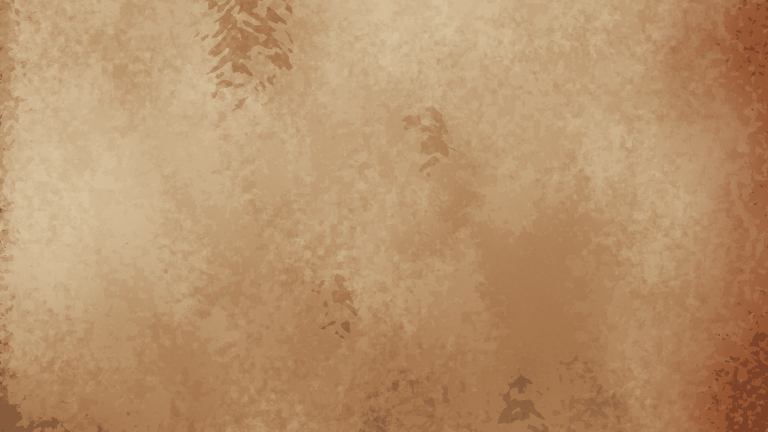
Reproduce this texture procedurally as a Shadertoy shader.

```glsl
// Plaster colours, dark to light
const vec3 UMBER  = vec3(0.53, 0.36, 0.24);
const vec3 SIENNA = vec3(0.65, 0.46, 0.30);
const vec3 CLAY   = vec3(0.69, 0.52, 0.36);
const vec3 SAND   = vec3(0.74, 0.60, 0.44);
const vec3 CREAM  = vec3(0.78, 0.67, 0.52);
const vec3 CHALK  = vec3(0.84, 0.75, 0.61);
const vec3 RUST   = vec3(0.59, 0.33, 0.19);
const vec3 SOOT   = vec3(0.38, 0.19, 0.12);

const float LOW_TONE = 0.53;      // tone at the bottom
const float HIGH_TONE = 0.95;     // tone at the top
const float CLOUD_AMOUNT = 0.50;  // broad uneven wash
const float FLAKE_SCALE = 70.0;   // flakes per canvas height
const float FLAKE_TONE = 0.115;   // step of each sponged coat
const float TOOTH_TONE = 0.05;    // finest surface grain
const int COATS = 6;
const int DAUBS = 4;

float hash(vec2 p) {
    vec3 q = fract(p.xyx * vec3(0.1031, 0.1030, 0.0973));
    q += dot(q, q.yzx + 33.33);
    return fract((q.x + q.y) * q.z);
}

float noise(vec2 p) {
    vec2 cell = floor(p), f = fract(p);
    f = f * f * (3.0 - 2.0 * f);
    float low = mix(hash(cell), hash(cell + vec2(1, 0)), f.x);
    float high = mix(hash(cell + vec2(0, 1)), hash(cell + vec2(1, 1)), f.x);
    return mix(low, high, f.y);
}

float fbm(vec2 p) {
    float sum = 0.0, gain = 0.53;
    for (int i = 0; i < 4; i++) {
        sum += gain * noise(p);
        p = mat2(1.6, 1.2, -1.2, 1.6) * p + 17.3;
        gain *= 0.5;
    }
    return sum;
}

// Ragged flakes that fill in as coverage goes from 0 to 1
float flakes(vec2 p, float coverage) {
    vec2 warp = vec2(noise(p * 40.0), noise(p * 40.0 + 41.0)) - 0.5;
    float grain = fbm((p + 0.010 * warp) * FLAKE_SCALE);
    return smoothstep(-0.07, 0.07, grain - mix(0.92, 0.08, coverage));
}

float blob(vec2 p, vec2 centre, vec2 radius) {
    vec2 d = (p - centre) / radius;
    return exp(-dot(d, d));
}

// Upright dabs of a dry brush with herringbone bristle marks
float daubs(vec2 p, float aspect) {
    float ink = 0.0;
    for (int i = 0; i < DAUBS; i++) {
        float k = float(i);
        vec2 centre = vec2((0.32 + 0.12 * k) * aspect, fract(0.92 + 0.38 * k));
        vec2 q = p - centre;
        q.x += 0.04 * (noise(p * 14.0) - 0.5);
        float size = i == 0 ? 1.0 : 0.5;
        float body = 1.0 - length(q / (size * vec2(0.11, 0.16)));
        float bristle = noise(vec2(q.y + 0.6 * abs(q.x), q.x * 0.55) * 85.0 + k * 9.0);
        float edge = 0.8 * body + 1.3 * (bristle - 0.68) + 1.2 * (fbm(p * 45.0) - 0.5);
        edge -= 0.5 * smoothstep(0.0, -0.3, body);
        ink += smoothstep(0.05, 0.22, edge) / (1.0 + 0.35 * k);
    }
    return min(ink, 1.0);
}

vec3 plaster(float tone) {
    float t = tone * 4.0;
    vec3 colour = mix(UMBER, SIENNA, clamp(t, 0.0, 1.0));
    colour = mix(colour, CLAY, clamp(t - 1.0, 0.0, 1.0));
    colour = mix(colour, SAND, clamp(t - 2.0, 0.0, 1.0));
    colour = mix(colour, CREAM, clamp(t - 3.0, 0.0, 1.0));
    return mix(colour, CHALK, clamp((t - 4.0) * 0.6, 0.0, 1.0));
}

void mainImage(out vec4 fragColor, in vec2 fragCoord) {
    vec2 uv = fragCoord / iResolution.xy;
    vec2 p = fragCoord / iResolution.y;
    float aspect = iResolution.x / iResolution.y;
    float cloud = fbm(p * vec2(3.6, 2.2) + 5.0) - 0.5;

    // Broad wash with pale bloom and shaded sides
    float tone = mix(LOW_TONE, HIGH_TONE, smoothstep(0.12, 0.62, uv.y + 0.25 * cloud));
    tone += CLOUD_AMOUNT * (fbm(p * vec2(4.5, 1.8) + 23.0) - 0.5);
    tone += 0.28 * blob(uv, vec2(0.08, 0.50), vec2(0.08, 0.16));
    tone += 0.20 * blob(uv, vec2(0.46, 0.64), vec2(0.18, 0.25));
    tone -= 0.12 * smoothstep(0.55, 0.9, uv.x);

    // Alternating light and dark sponged coats
    for (int i = 0; i < COATS; i++) {
        float k = float(i);
        vec2 shift = vec2(7.7, 3.1) * k;
        float coverage = smoothstep(0.30, 0.75, fbm(p * vec2(3.4, 2.6) + shift));
        float side = mod(k, 2.0) < 0.5 ? 1.0 : -1.0;
        tone += side * FLAKE_TONE * flakes(p + shift, coverage);
    }

    // Worn left edge, lower left corner and brush dabs
    float leftWear = exp(-uv.x / 0.03) * clamp(0.45 + 2.2 * cloud, 0.1, 1.0);
    float corner = blob(uv, vec2(0.0), vec2(0.22, 0.07));
    tone -= 0.30 * flakes(p + 3.0, clamp(leftWear + 0.5 * corner, 0.0, 0.8));
    tone -= 0.28 * corner + 0.20 * leftWear;
    tone -= 0.42 * daubs(p, aspect);
    tone += TOOTH_TONE * (noise(p * 190.0) - 0.5);
    vec3 colour = plaster(tone);

    // Rust creeping in from the right, with dark specks
    float reach = uv.x + 0.16 * cloud + 0.03 * (0.5 - uv.y);
    float rust = smoothstep(0.82, 1.03, reach);
    float rustFlakes = flakes(p + 11.0, 0.75 * rust);
    colour = mix(colour, RUST, clamp(0.75 * rust + 0.25 * rustFlakes * rust, 0.0, 1.0));
    float rightCorner = blob(uv, vec2(1.0, 0.0), vec2(0.07, 0.22));
    float soot = 0.32 * smoothstep(0.90, 1.03, reach) + 0.34 * rightCorner;
    soot += 0.24 * exp(-uv.x / 0.02);
    colour = mix(colour, SOOT, 0.5 * flakes(p * 1.4 + 19.0, soot));

    fragColor = vec4(colour, 1.0);
}
```
